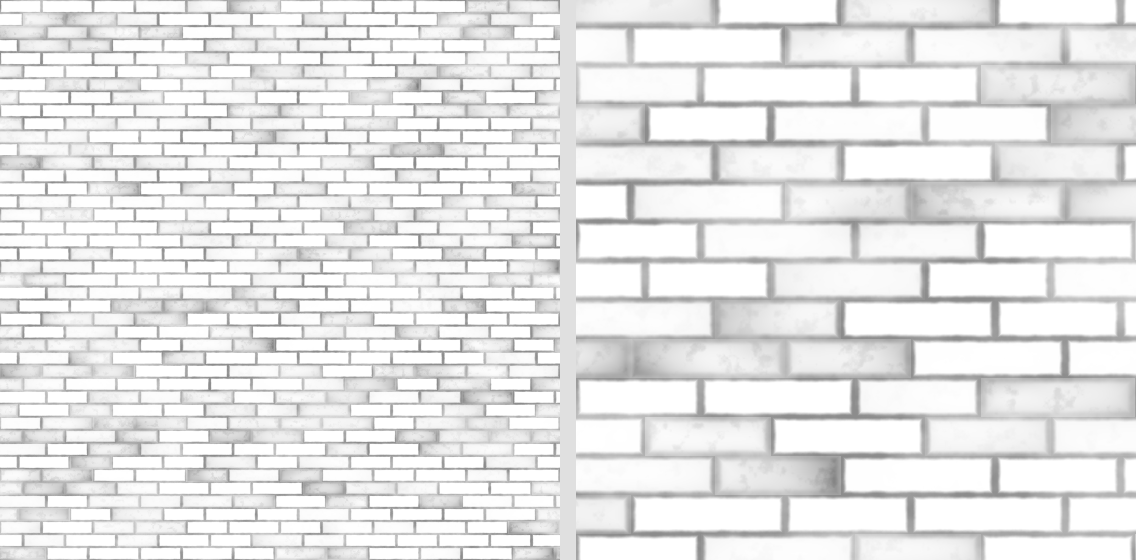
Left: the whole. Right: its middle third, enlarged.
A three.js fragment shader for this texture map:

```glsl
varying vec2 vUv;

#define ROWS 43.0
#define PAIRS 6.0         // one long and one short brick per pair
#define LONG_SHARE 0.552  // part of a pair taken by the long brick
#define FIRST_SHIFT 0.445 // offset of the top row, in pairs
#define ROW_SHIFT 0.25    // extra offset per row, in pairs
#define BED_JOINT 0.0036
#define HEAD_JOINT 0.0050
#define ROUGHNESS 0.0010
#define SUNK_SHARE 0.62   // part of the bricks that carry shade
#define FADE 0.020        // reach of the shade from a brick end
#define MORTAR_DARK 0.55
#define MORTAR_LIGHT 0.86

float hash(vec2 p) {
  vec3 q = fract(p.xyx * 0.1031);
  q += dot(q, q.yzx + 33.33);
  return fract((q.x + q.y) * q.z);
}

// Value noise that wraps at the canvas border
float noise(vec2 uv, vec2 cells) {
  vec2 p = uv * cells;
  vec2 i = floor(p);
  vec2 f = fract(p);
  f = f * f * (3.0 - 2.0 * f);
  vec2 a = mod(i, cells);
  vec2 b = mod(i + 1.0, cells);
  return mix(mix(hash(a), hash(vec2(b.x, a.y)), f.x),
             mix(hash(vec2(a.x, b.y)), hash(b), f.x), f.y);
}

float fbm(vec2 uv, vec2 cells) {
  float sum = 0.0;
  float weight = 0.5;
  for (int i = 0; i < 4; i++) {
    sum += weight * noise(uv, cells);
    cells *= 2.0;
    weight *= 0.5;
  }
  return sum / 0.9375;
}

void main() {
  vec2 uv = vUv;

  // Brick cell, counted from the top row
  float y = (1.0 - uv.y) * ROWS;
  float row = floor(y);
  float x = uv.x * PAIRS - FIRST_SHIFT - ROW_SHIFT * row;
  float along = fract(x);
  float isShort = step(LONG_SHARE, along);
  float start = isShort * LONG_SHARE;
  float end = mix(LONG_SHARE, 1.0, isShort);
  vec2 id = vec2(mod(2.0 * floor(x) + isShort, 2.0 * PAIRS), mod(row, ROWS));

  // Distances to the cell borders in canvas units
  float left = (along - start) / PAIRS;
  float right = (end - along) / PAIRS;
  float fromBed = min(fract(y), 1.0 - fract(y)) / ROWS - 0.5 * BED_JOINT;
  float fromHead = min(left, right) - 0.5 * HEAD_JOINT;

  // Wear: patchy clouds, smooth smudges and fine grain
  float cloud = smoothstep(0.25, 0.75, fbm(uv, vec2(16.0, 24.0)));
  float smudge = noise(uv, vec2(34.0, 70.0));
  float grain = fbm(uv, vec2(150.0));

  // Smoky shade on sunk bricks, fading inward from their ends
  float sunk = smoothstep(1.0 - SUNK_SHARE, 1.05, hash(id + 17.0));
  float leftShade = hash(id + 41.0);
  float rightShade = hash(id + 73.0);
  float ends = leftShade * leftShade * exp(-left / FADE)
             + rightShade * rightShade * exp(-right / FADE);
  float rim = exp(-max(min(fromBed, fromHead), 0.0) / 0.0030);
  float shade = 0.40 * ends * (0.75 + 0.5 * smudge) + 0.10 * rim
              + 0.07 * smudge + 0.08 * smoothstep(0.5, 0.8, grain);
  float face = 1.0 - sunk * shade * mix(1.1, 0.7, cloud);

  // Mortar, paler in cloudy patches and beside sunk bricks
  float pale = clamp(0.65 * cloud + 0.35 * sunk + 0.25 * (grain - 0.5), 0.0, 1.0);
  float mortar = mix(MORTAR_DARK, MORTAR_LIGHT, pale);

  // Blurred, slightly ragged outline, softer on sunk bricks
  float edge = min(fromBed, fromHead) + ROUGHNESS * (grain - 0.5);
  float soft = mix(0.0014, 0.0026, sunk);
  float value = mix(mortar, face, smoothstep(-soft, soft, edge));

  gl_FragColor = vec4(vec3(clamp(value, 0.0, 1.0)), 1.0);
}
```
